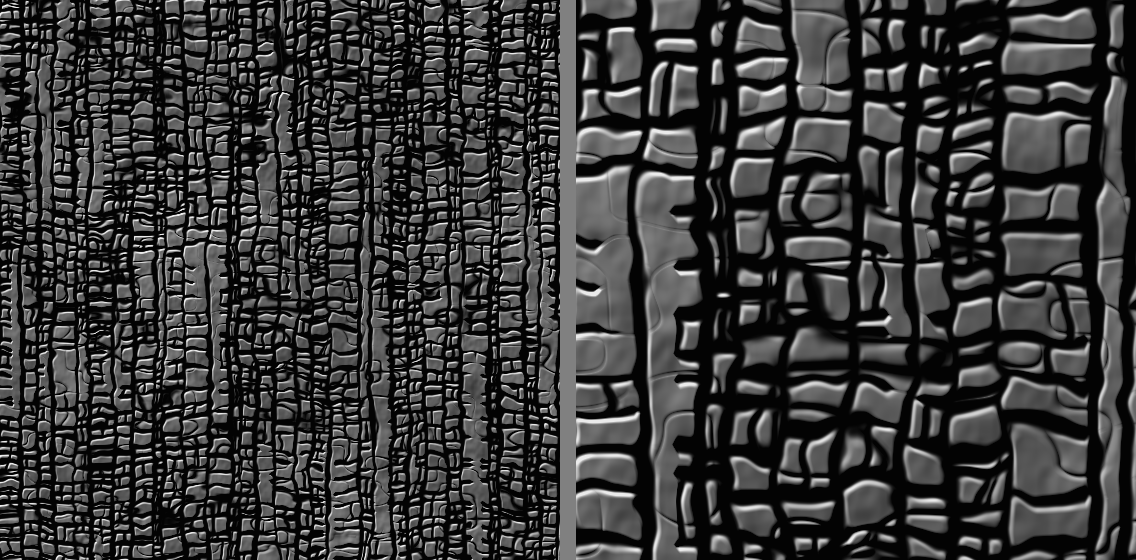
Left: the whole. Right: its middle third, enlarged.
Write a three.js fragment shader that draws this texture.

```glsl
// Charred, cracked wood: jittered columns are cut into jittered rows of blocks,
// bent by noise and broken by fine fissures. The resulting height field is
// embossed by a light from the upper left, leaving the cracks black.
varying vec2 vUv;

const float COLUMNS = 30.0;
const vec2 LIGHT_STEP = vec2(-0.0012, 0.0021);
const vec3 SOOT = vec3(0.012);
const vec3 ASH = vec3(1.0);

float hash(vec2 p) {
  vec3 q = fract(p.xyx * vec3(0.1031, 0.1030, 0.0973));
  q += dot(q, q.yzx + 33.33);
  return fract((q.x + q.y) * q.z);
}

float noise(vec2 p) {
  vec2 i = floor(p);
  vec2 f = fract(p);
  f = f * f * (3.0 - 2.0 * f);
  float low = mix(hash(i), hash(i + vec2(1.0, 0.0)), f.x);
  float high = mix(hash(i + vec2(0.0, 1.0)), hash(i + 1.0), f.x);
  return mix(low, high, f.y);
}

vec2 wobble(vec2 p) {
  return vec2(noise(p), noise(p + vec2(41.7, 19.3))) - 0.5;
}

float edgeAt(float index, float seed) {
  return index + 0.7 * (hash(vec2(index, seed)) - 0.5);
}

// Irregular 1D cell: index, distance to its start, distance to its end
vec3 jitteredCell(float t, float seed) {
  float index = floor(t);
  float start = edgeAt(index, seed);
  float end = edgeAt(index + 1.0, seed);
  if (t < start) {
    index -= 1.0;
    end = start;
    start = edgeAt(index, seed);
  } else if (t > end) {
    index += 1.0;
    start = end;
    end = edgeAt(index + 1.0, seed);
  }
  return vec3(index, t - start, end - t);
}

float smoothMin(float a, float b, float k) {
  float h = max(k - abs(a - b), 0.0) / k;
  return min(a, b) - 0.25 * h * h * k;
}

// Signed distance from the crack walls, positive on the blocks
float blockDistance(vec2 uv) {
  vec2 p = uv + 0.012 * wobble(uv * vec2(24.0, 13.0));
  p += 0.007 * wobble(uv * 68.0 + 5.0);
  p.y += 0.035 * noise(uv * 5.0);

  vec3 column = jitteredCell(p.x * COLUMNS, 3.0);
  float rows = mix(34.0, 62.0, hash(vec2(column.x, 71.0)));
  vec3 row = jitteredCell(p.y * rows, column.x + 117.0);
  float streak = smoothstep(0.70, 0.88, noise(uv * vec2(34.0, 6.0) + 8.0));

  // Long upright cracks and shorter cross cracks
  float uprightWidth = mix(0.0010, 0.0045, noise(uv * vec2(30.0, 7.0)));
  float crossWidth = mix(0.0008, 0.0040, noise(uv * 27.0 + 31.0));
  float upright = min(column.y, column.z) / COLUMNS - uprightWidth;
  float across = min(row.y, row.z) / rows - crossWidth + 0.007 * streak;
  float blocks = smoothMin(upright, across, 0.004);

  // Some blocks split again from top to bottom
  float pick = hash(vec2(column.x + 9.0, row.x + 53.0));
  float cut = (column.y + column.z) * mix(0.35, 0.65, fract(pick * 17.0));
  float split = abs(column.y - cut) / COLUMNS - 0.0014 + 0.007 * streak;
  if (pick > 0.56) blocks = smoothMin(blocks, split, 0.003);

  // Curved fissures follow the contour of a noise field
  float contour = abs(noise(uv * vec2(30.0, 46.0) + 77.0) - 0.5) / 42.0;
  float fissure = contour - 0.0016 + 0.0045 * noise(uv * 11.0 + 13.0);
  return smoothMin(blocks, fissure, 0.002);
}

float surfaceHeight(vec2 uv) {
  float block = smoothstep(-0.0009, 0.0032, blockDistance(uv));
  float grain = noise(uv * vec2(150.0, 115.0)) - 0.5;
  float lumps = noise(uv * vec2(75.0, 60.0) + 23.0) - 0.5;
  return block * (1.0 + 0.30 * grain + 0.35 * lumps);
}

void main() {
  float height = surfaceHeight(vUv);
  float slope = height - surfaceHeight(vUv + LIGHT_STEP);

  // Flat tops stay grey, lit rims turn pale and shaded rims turn black
  float patchTone = noise(vUv * 7.0 + 3.0);
  float blockTone = noise(vUv * vec2(38.0, 44.0) + 61.0);
  float top = 0.26 + 0.08 * patchTone + 0.14 * blockTone;
  float relief = mix(0.48, 0.85, noise(vUv * 6.0 + 15.0));
  float light = top * smoothstep(0.12, 0.80, height) + relief * slope;

  vec3 color = mix(SOOT, ASH, clamp(light, 0.0, 0.92));
  gl_FragColor = vec4(color, 1.0);
}
```
